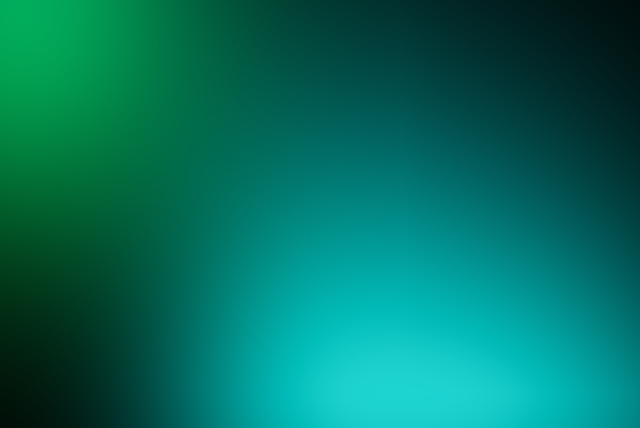
This background is drawn by a Shadertoy shader. Its source:

```glsl
// Soft two-light backdrop: a green glow in the upper left corner and a broad
// cyan glow rising from the lower edge, both fading into near-black corners.
// Each glow is an exponential falloff with its own reach along each axis.

// Gaussian light, wider vertically than horizontally.
float greenGlow(vec2 p) {
    vec2 d = (p - vec2(0.04, 0.98)) / vec2(0.47, 0.596);
    return 0.67 * exp(-dot(d, d));
}

// Lopsided light: steep on the left, wide on the right, long upward tail.
float cyanGlow(vec2 p) {
    vec2 d = p - vec2(0.9375, 0.082);
    float reach = mix(0.553, 0.746, step(0.0, d.x));
    float across = pow(abs(d.x) / reach, 2.7);
    float upward = pow(abs(d.y) / 0.684, 1.6);
    float cornerShade = 1.4 * max(d.x, 0.0) * max(d.y, 0.0);
    return 0.83 * exp(-across - upward - cornerShade);
}

void mainImage(out vec4 fragColor, in vec2 fragCoord) {
    // Canvas units: height is 1, width follows the aspect ratio.
    vec2 p = fragCoord / iResolution.y;

    float green = greenGlow(p);
    float cyan = cyanGlow(p);

    // The green light turns cooler toward the top.
    vec3 color = green * vec3(0.0, 1.0, mix(0.35, 0.53, p.y));
    color += cyan * vec3(0.0, 1.0, 0.99);

    // Pale core of the cyan light, over a faint warm floor.
    color.r += 0.005 + 0.11 * smoothstep(0.72, 0.83, cyan);

    fragColor = vec4(color, 1.0);
}
```
